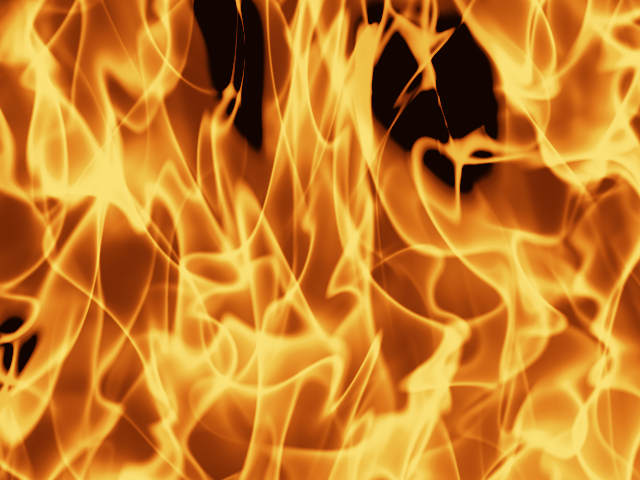
Give the GLSL for this texture, as a WebGL 1 fragment shader.

```glsl
precision highp float;
// A wall of fire: translucent flame sheets, each with a bright folded rim,
// bent by layered transverse sine waves and summed into a heat value.
// Heat is spread evenly over 0..1, then coloured from black to pale yellow.

uniform vec2 u_resolution;

const vec2 FLAME_SCALE = vec2(1.75, 1.1); // lower y lengthens flames vertically
const float WAVE_FREQ = 4.0;      // coarsest bend
const float WAVE_GROWTH = 1.45;   // frequency step between bends
const float SHEAR = 0.74;         // strength of every bend
const float SHEET_FREQ = 1.5;     // folds per unit
const float EDGE_WIDTH = 0.09;    // softness of a fold, in periods
const float RIM_LIGHT = 0.32;     // thin bright line along a fold
const float RIM_WIDTH = 0.05;
const float GLOW = 0.16;          // broad brightness variation
const float HEIGHT_COOLING = 0.25;
const float HEAT_MEAN = 0.54;
const float HEAT_SLOPE = 4.7;
const float COOLEST = 0.08;       // level of the dimmest flame
const float RAGGEDNESS = 0.3;
const float GOLDEN_ANGLE = 2.4;

const vec3 SOOT = vec3(0.07, 0.015, 0.0);
const vec3 EMBER = vec3(0.46, 0.15, 0.02);
const vec3 RUST = vec3(0.70, 0.29, 0.05);
const vec3 ORANGE = vec3(0.86, 0.45, 0.10);
const vec3 AMBER = vec3(0.91, 0.60, 0.17);
const vec3 YELLOW = vec3(0.94, 0.76, 0.28);
const vec3 PALE = vec3(0.98, 0.88, 0.46);

// Each wave slides the plane sideways, folding it without squeezing it
vec2 swirl(vec2 p, float seed) {
  float freq = WAVE_FREQ;
  for (int i = 0; i < 7; i++) {
    float n = float(i);
    float angle = seed * 1.7 + n * GOLDEN_ANGLE;
    vec2 dir = vec2(cos(angle), sin(angle));
    float wave = sin(freq * dot(p, dir) + seed * 5.3 + n * 1.9);
    p += vec2(-dir.y, dir.x) * wave * SHEAR / freq;
    freq *= WAVE_GROWTH;
  }
  return p;
}

// Bright rim on one side, fading to nothing on the other
float foldedEdge(float phase, float decay) {
  float d = fract(phase);
  float body = smoothstep(0.0, EDGE_WIDTH, d) * (1.0 - d) * exp(-d * decay);
  float rim = (d - EDGE_WIDTH) / RIM_WIDTH;
  return body + RIM_LIGHT * exp(-rim * rim) * smoothstep(0.0, EDGE_WIDTH, d);
}

float flameSheets(vec2 p) {
  float sum = 0.0;
  for (int i = 0; i < 8; i++) {
    float n = float(i);
    float seed = n * 1.31 + 0.7;
    vec2 q = swirl(p + vec2(n * 0.37, n * 0.61), seed);
    float side = 1.0 - 2.0 * mod(n, 2.0);
    float phase = q.x * (SHEET_FREQ + 0.3 * n) + 0.4 * sin(q.y * 5.0 + seed * 3.0);
    float fade = 0.5 + 0.5 * sin(q.y * 6.0 + q.x * 3.0 + seed * 4.1);
    sum += fade * foldedEdge(side * phase, 1.8 + n);
  }
  return sum;
}

// Dark gap between the flames
float gap(vec2 p, vec2 centre, vec2 radius) {
  return 1.0 - smoothstep(0.78, 1.15, length((p - centre) / radius));
}

vec3 fireColour(float u) {
  vec3 c = mix(SOOT, EMBER, smoothstep(0.02, 0.11, u));
  c = mix(c, RUST, clamp((u - 0.11) / 0.145, 0.0, 1.0));
  c = mix(c, ORANGE, clamp((u - 0.255) / 0.225, 0.0, 1.0));
  c = mix(c, AMBER, clamp((u - 0.48) / 0.255, 0.0, 1.0));
  c = mix(c, YELLOW, clamp((u - 0.735) / 0.18, 0.0, 1.0));
  return mix(c, PALE, clamp((u - 0.93) / 0.07, 0.0, 1.0));
}

void main() {
  vec2 p = gl_FragCoord.xy / u_resolution.y;
  vec2 scaled = p * FLAME_SCALE;

  // Heat from the sheets, a broad glow and cooling with height
  float sheets = flameSheets(scaled);
  vec2 drift = swirl(scaled, 2.6);
  float glow = sin(drift.x * 6.0 + 1.0) * sin(drift.y * 8.0 + 0.6)
             + 0.9 * sin(drift.x * 4.0 - drift.y * 9.0 + 2.0);
  float heat = sheets + GLOW * glow - HEIGHT_COOLING * (p.y - 0.5);
  float level = 1.0 / (1.0 + exp(-HEAT_SLOPE * (heat - HEAT_MEAN)));
  level = mix(COOLEST, 1.0, level);

  // Ragged gaps, partly covered by the brightest sheets
  vec2 ragged = p + RAGGEDNESS * (drift - scaled);
  float dark = gap(ragged, vec2(0.92, 0.83), vec2(0.16, 0.21));
  dark = max(dark, gap(ragged, vec2(0.51, 0.87), vec2(0.08, 0.18)));
  dark = max(dark, gap(ragged, vec2(0.02, 0.22), vec2(0.06, 0.13)));
  dark *= 1.0 - 0.9 * smoothstep(0.5, 1.0, sheets);

  gl_FragColor = vec4(fireColour(level * (1.0 - dark)), 1.0);
}
```
